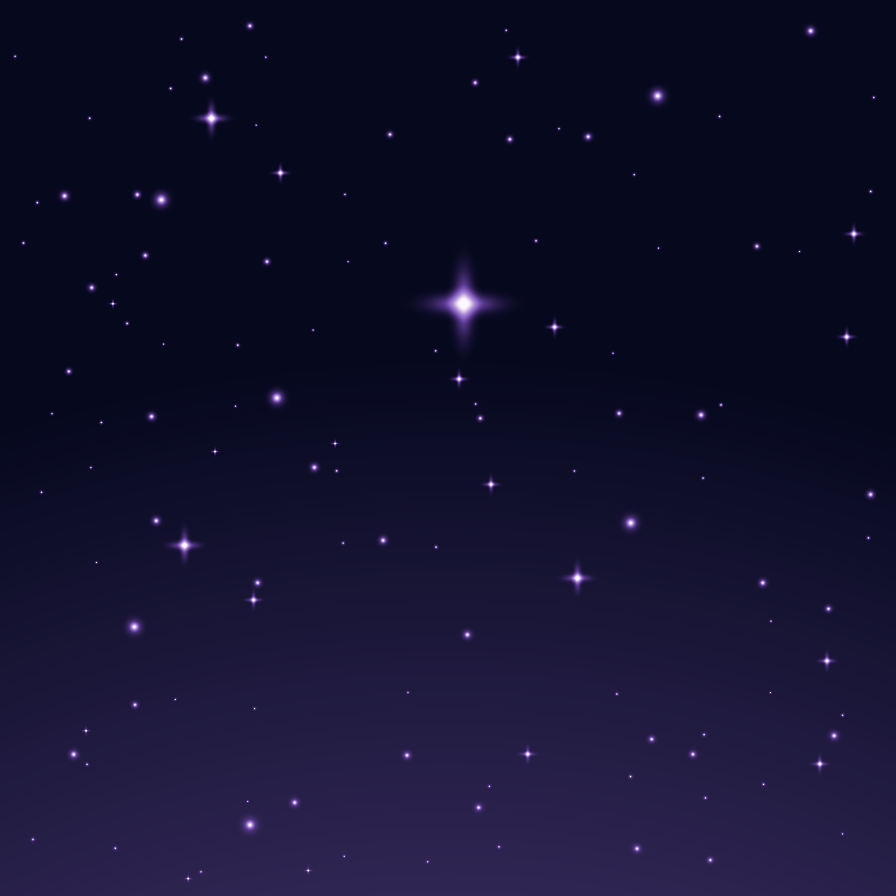
This background is drawn by a Shadertoy shader. Its source:

```glsl
// A violet night sky with four-pointed sparkles, soft halos and scattered star dust.
#define SKY_TOP vec3(0.024, 0.032, 0.118)
#define SKY_LOW vec3(0.188, 0.148, 0.330)
#define VIOLET vec3(0.47, 0.29, 0.72)
#define STAR_WHITE vec3(1.0, 0.97, 1.0)
#define ECHO_SHIFT vec2(-0.030, -0.4766)
#define HORIZON_CENTER vec2(0.5, -1.0)
#define ARM_WIDTH 0.27
#define HALO_RADIUS 0.0195
#define DUST_RADIUS 0.0125

// Sparkles: centre and arm length
const vec3 SPARKLES[9] = vec3[9](
    vec3(0.236, 0.868, 0.035), vec3(0.313, 0.807, 0.018),
    vec3(0.578, 0.936, 0.018), vec3(0.619, 0.635, 0.018),
    vec3(0.953, 0.739, 0.019), vec3(0.945, 0.624, 0.018),
    vec3(0.126, 0.661, 0.009), vec3(0.374, 0.505, 0.009),
    vec3(0.240, 0.496, 0.009));

const vec2 HALOS[3] = vec2[3](
    vec2(0.180, 0.777), vec2(0.734, 0.893), vec2(0.309, 0.556));

vec3 hash32(vec2 cell) {
    vec3 q = fract(cell.xyx * vec3(0.1031, 0.1030, 0.0973));
    q += dot(q, q.yxz + 33.33);
    return fract((q.xxy + q.yzz) * q.zyx);
}

// Light fading from one at the centre to zero at the radius
float softDisc(vec2 p, float radius) {
    float rim = max(0.0, 1.0 - length(p) / radius);
    return rim * rim;
}

// Two crossed soft ellipses with a small bright core
float sparkle(vec2 p, float arm) {
    float across = softDisc(p / vec2(1.0, ARM_WIDTH), arm);
    float upright = softDisc(p / vec2(ARM_WIDTH, 1.0), arm);
    return 0.62 * (across + upright) + 0.35 * softDisc(p, arm * 0.25);
}

float orb(vec2 p, float radius) {
    return 0.6 * softDisc(p, radius) + 0.7 * softDisc(p, radius * 0.38);
}

// One jittered dot in some cells of a square grid
float dust(vec2 p, float cells, float density, float radius) {
    vec2 cell = floor(p * cells);
    vec3 rnd = hash32(cell + cells * 7.0);
    vec2 center = (cell + mix(vec2(0.15), vec2(0.85), rnd.xy)) / cells;
    float size = radius * mix(0.65, 1.0, fract(rnd.z * 17.0));
    return step(rnd.z, density) * orb(p - center, size);
}

vec3 sky(vec2 p) {
    float height = clamp((distance(p, HORIZON_CENTER) - 1.0) / 0.6, 0.0, 1.0);
    return mix(SKY_LOW, SKY_TOP, height);
}

void mainImage(out vec4 fragColor, in vec2 fragCoord) {
    vec2 p = (fragCoord - 0.5 * iResolution.xy) / iResolution.y + 0.5;

    // Single stars
    float light = sparkle(p - vec2(0.5176, 0.661), 0.088);
    light += sparkle(p - vec2(0.6445, 0.3548), 0.032);
    light += sparkle(p - vec2(0.5124, 0.577), 0.018);

    // Star group and its lower echo
    for (int copy = 0; copy < 2; copy++) {
        vec2 q = p - float(copy) * ECHO_SHIFT;
        for (int i = 0; i < 9; i++)
            light += sparkle(q - SPARKLES[i].xy, SPARKLES[i].z);
        for (int i = 0; i < 3; i++)
            light += orb(q - HALOS[i], HALO_RADIUS);
    }

    // Scattered dots, from medium to tiny
    light += dust(p, 8.0, 0.6, DUST_RADIUS);
    light += dust(p, 12.0, 0.42, DUST_RADIUS * 0.42);

    // Violet glow that turns white in the cores
    vec3 color = mix(sky(p), VIOLET, smoothstep(0.0, 0.55, light));
    color = mix(color, STAR_WHITE, smoothstep(0.3, 1.2, light));
    fragColor = vec4(color, 1.0);
}
```
